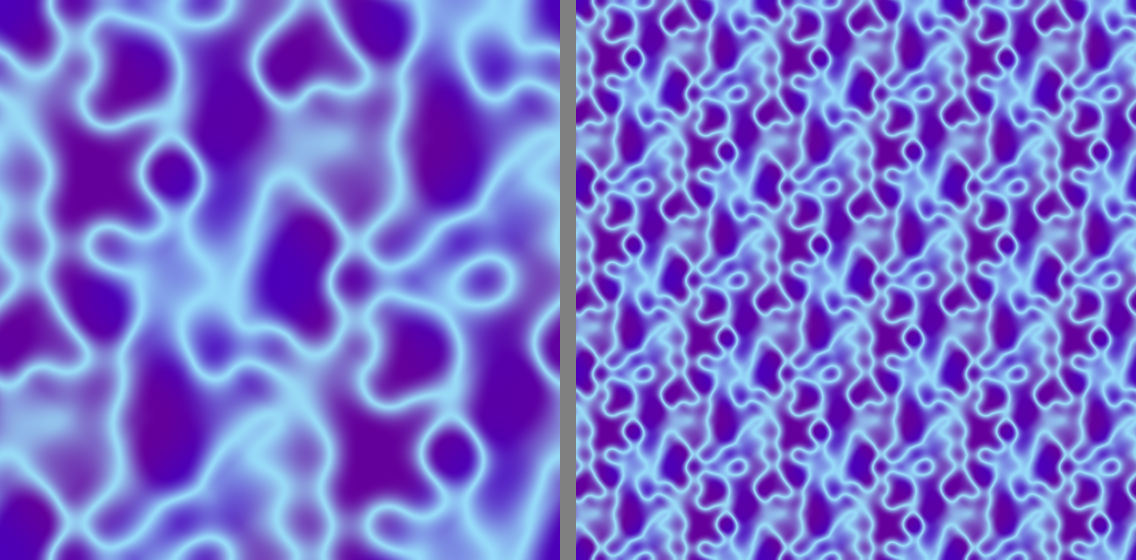
Left: one tile. Right: repeated 3 by 3.
This texture is drawn by a Shadertoy shader. Its source:

```glsl
// Glowing pale-blue veins winding through soft violet hollows, seamless on all sides.

float hash(vec2 p, float seed) {
    return fract(sin(dot(p, vec2(127.1, 311.7)) + seed) * 43758.5453);
}

// Value noise whose lattice wraps after a whole number of cells.
float wrappedNoise(vec2 p, float period, float seed) {
    vec2 cell = floor(p);
    vec2 f = fract(p);
    vec2 blend = f * f * (3.0 - 2.0 * f);
    vec2 low = mod(cell, period);
    vec2 high = mod(cell + 1.0, period);
    float bottom = mix(hash(low, seed), hash(vec2(high.x, low.y), seed), blend.x);
    float top = mix(hash(vec2(low.x, high.y), seed), hash(high, seed), blend.x);
    return mix(bottom, top, blend.y);
}

void mainImage(out vec4 fragColor, in vec2 fragCoord) {
    vec2 uv = fragCoord / iResolution.xy;

    // A lattice turned by 45 degrees still closes on the unit square.
    vec2 diagonal = vec2(uv.x + uv.y, uv.y - uv.x);

    // Upright bands stretch the noise into tall hollows with wavy sides.
    float bands = cos(6.2831853 * 4.0 * (uv.x - 0.28));
    float level = 0.85 * (2.0 * wrappedNoise(diagonal * 8.0, 8.0, 3.7) - 1.0) + 0.33 * bands;

    // Veins follow the zero level, with a slightly rounded crest.
    float distanceToVein = sqrt(level * level + 0.002);
    float glow = pow(max(1.0 - distanceToVein / 0.72, 0.0), 1.55);

    // The hollows drift slowly between indigo and plum.
    float tint = smoothstep(0.2, 0.8, wrappedNoise(diagonal * 4.0, 4.0, 9.2));
    vec3 hollowColor = mix(vec3(0.29, 0.0, 0.73), vec3(0.39, 0.0, 0.61), tint);
    vec3 veinColor = vec3(0.62, 0.94, 1.0);

    fragColor = vec4(mix(hollowColor, veinColor, glow), 1.0);
}
```
